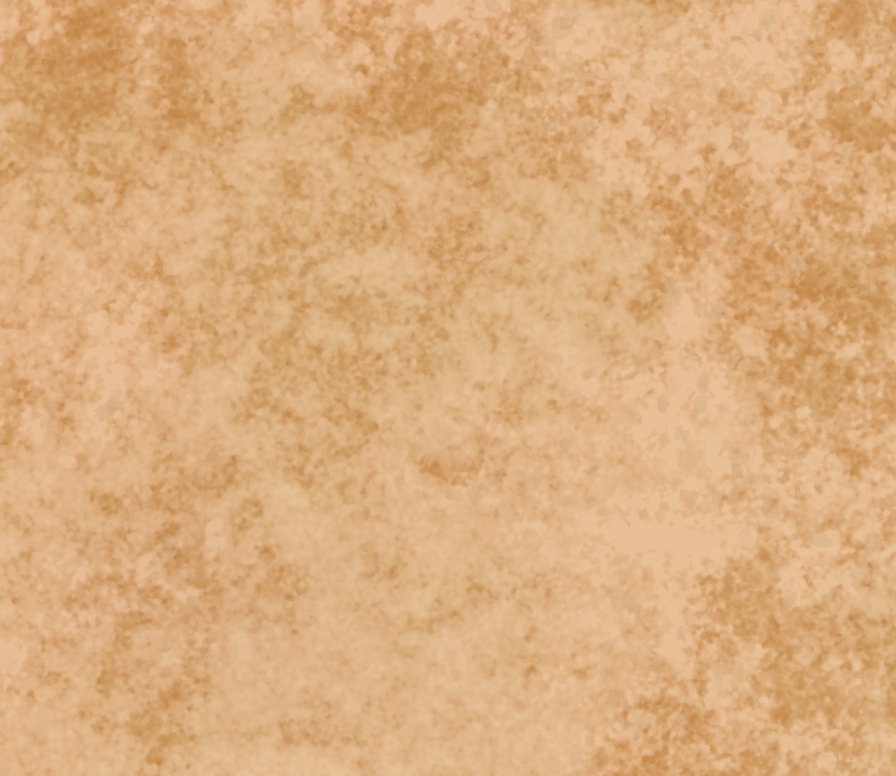
Write a WebGL 2 fragment shader that draws this texture.

```glsl
#version 300 es
precision highp float;
// Honed travertine slab: ochre stains, sharp grit, pale pebbles and thin veins.
uniform vec2 u_resolution;
out vec4 fragColor;

vec2 hash2(vec2 c) {
    vec3 q = fract(c.xyx * vec3(0.1031, 0.1030, 0.0973));
    q += dot(q, q.yzx + 33.33);
    return fract((q.xx + q.yz) * q.zy);
}

// Cellular noise: x = softly blended cell value, y = nearest distance, z = nearest cell id
vec3 cellular(vec2 p) {
    vec2 cell = floor(p), f = fract(p);
    float sum = 0.0, weights = 0.0, nearest = 9.0, id = 0.0;
    for (int j = -1; j <= 1; j++)
    for (int i = -1; i <= 1; i++) {
        vec2 g = vec2(i, j);
        vec2 r = g + hash2(cell + g + 40.0) - f;
        float d = dot(r, r), value = hash2(cell + g + 97.0).x;
        float w = exp(-5.0 * d);
        sum += w * value;
        weights += w;
        if (d < nearest) { nearest = d; id = value; }
    }
    return vec3(sum / weights, sqrt(nearest), id);
}

// Layered cellular noise, centred on zero with a spread near one
float clouds(vec2 p, int octaves, float gain) {
    float sum = 0.0, power = 0.0, amp = 1.0;
    for (int i = 0; i < octaves; i++) {
        sum += amp * (cellular(p).x - 0.5);
        power += amp * amp;
        amp *= gain;
        p = mat2(1.6, 1.2, -1.2, 1.6) * p + 13.7;
    }
    return sum / (0.25 * sqrt(power));
}

void main() {
    vec2 uv = gl_FragCoord.xy / u_resolution;
    vec2 p = gl_FragCoord.xy / u_resolution.y;

    // Layered sines bend the broad shapes
    vec2 bent = p + 0.03 * sin(p.yx * 9.0 + vec2(0.5, 2.1)) + 0.012 * sin(p.yx * 27.0 + p * 8.0);
    float form = clouds(bent * 2.7 + 5.0, 5, 0.78);
    float drift = clouds(bent * 3.3 + 31.0, 4, 0.65);
    float grit = clouds(p * 19.0 + 3.0, 4, 0.95);
    float relief = clouds(p * 82.0 + 61.0, 2, 1.1);

    // Iron-rich band falling from upper left to the right edge
    float ridge = 0.9 - 0.32 * uv.x + 0.1 * sin(3.14 * uv.x);
    float offset = (uv.y - ridge + 0.03 * drift) / 0.14;
    float band = exp(-offset * offset) * (0.55 + 0.45 * cos(16.1 * (uv.x - 0.1)));

    // Ragged stains, broken up by grit, over the mottled ground
    float blotch = smoothstep(-0.5, 1.6, 0.7 * form + 0.6 * grit + 0.25 * relief + 1.1 * band);
    float depth = 1.2 * blotch + 0.36 * form + 0.34 * grit + 0.95 * band - 0.54;
    depth += relief * (0.3 + 0.3 * blotch);

    // Dark pores gather in the stains, cream flecks lie between them
    vec3 grain = cellular(p * 92.0 + 0.25 * grit);
    float spot = smoothstep(0.5, 0.2, grain.y);
    depth += 0.9 * spot * smoothstep(0.7, 0.95, grain.z) * (0.2 + blotch);
    depth -= 0.7 * spot * smoothstep(0.28, 0.05, grain.z) * smoothstep(-0.8, 0.8, drift + 0.5 * grit);

    // Ragged cream patches
    depth -= 0.65 * smoothstep(0.7, 1.4, 0.8 * drift - 0.5 * grit - 0.2 * relief);

    // Broken hairline veins in two families
    float vein = smoothstep(0.07, 0.0, abs(drift + 0.14 * grit - 0.35));
    vein += smoothstep(0.06, 0.0, abs(form + 0.14 * grit + 0.3));
    depth += 0.55 * vein * smoothstep(-0.2, 0.9, grit + 0.4 * relief);

    // Tone to colour, with a rosier left side
    depth = clamp(depth, -1.9, 3.2);
    vec3 color = vec3(0.855, 0.672, 0.479) - depth * vec3(0.029, 0.043, 0.059);
    float rose = 0.7 * drift + 0.6 * cos(3.0 * uv.x);
    color += rose * vec3(0.007, -0.004, -0.001);

    // Grey-beige pebbles in loose clusters, edged by the grit
    vec3 pebble = cellular(bent * 34.0 + 0.16 * vec2(grit, relief));
    float grey = smoothstep(0.42, 0.26, pebble.y + 0.06 * grit) * smoothstep(0.86, 0.92, pebble.z);
    grey *= smoothstep(-0.2, 0.9, drift - 0.4 * form);
    color = mix(color, vec3(0.82, 0.68, 0.51) - 0.012 * relief, 0.5 * grey);

    // Dusty brown shadow low on the left
    vec2 away = uv - vec2(0.27, 0.2);
    color -= exp(-14.0 * dot(away, away)) * (0.6 + 0.25 * drift) * vec3(0.035, 0.03, 0.025);

    fragColor = vec4(color, 1.0);
}
```
